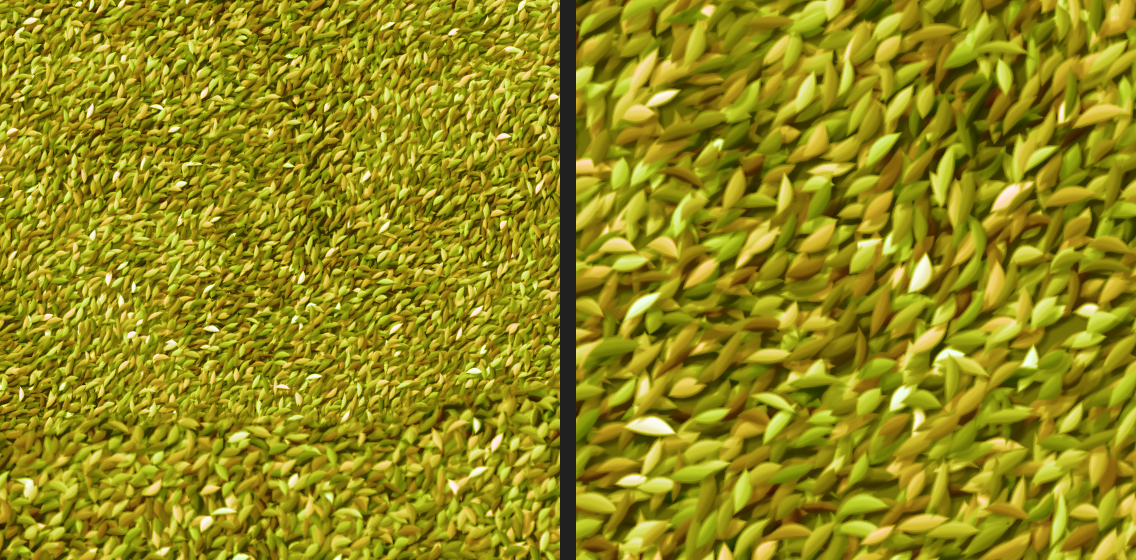
Left, the full canvas; right, a detail of the centre.
Write a Shadertoy shader that draws this texture.

```glsl
// Sunlit short grass: crisp leaning blades behind a softer, out-of-focus bank.

const int LAYERS = 6;
const float FAR_CELL = 0.023;
const float NEAR_CELL = 0.031;

vec4 hash4(vec2 p) {
    vec4 h = vec4(dot(p, vec2(127.1, 311.7)), dot(p, vec2(269.5, 183.3)),
                  dot(p, vec2(419.2, 371.9)), dot(p, vec2(83.7, 157.3)));
    return fract(sin(h) * 43758.5453);
}

float noise(vec2 p) {
    vec2 i = floor(p), f = fract(p);
    f = f * f * (3.0 - 2.0 * f);
    vec2 right = vec2(1.0, 0.0), up = vec2(0.0, 1.0);
    return mix(mix(hash4(i).x, hash4(i + right).x, f.x),
               mix(hash4(i + up).x, hash4(i + right + up).x, f.x), f.y);
}

// Blade coordinates: x runs -1 to 1 along the blade, y is distance across it.
vec2 bladeSpace(vec2 p, float angle, float halfLength, float bend) {
    vec2 dir = vec2(cos(angle), sin(angle));
    float along = dot(p, dir) / halfLength;
    float across = dot(p, vec2(-dir.y, dir.x));
    return vec2(along, across - bend * (along * along - 0.4));
}

float bladeMask(vec2 b, float halfWidth, float soft) {
    float edge = abs(b.y) - halfWidth * (1.0 - b.x * b.x);
    return 1.0 - smoothstep(-soft, soft, edge);
}

// Stacks jittered blades; returns brightness (x) and warm/green tint (y).
vec2 grass(vec2 p, float cell, float soft, float slimness, float spread, float seed) {
    vec2 surface = vec2(0.2, -0.3);
    float lean = 0.85 + 0.8 * (noise(p * 9.0 + seed) - 0.5);
    vec2 shadowShift = cell * vec2(0.13, -0.14);
    for (int layer = 0; layer < LAYERS; layer++) {
        float depth = float(layer) / float(LAYERS - 1);
        vec2 offset = hash4(vec2(float(layer) + seed, 3.7)).xy * 7.0;
        vec2 g = p / cell + offset;
        for (int y = -1; y <= 1; y++)
        for (int x = -1; x <= 1; x++) {
            vec2 id = floor(g) + vec2(x, y);
            vec4 place = hash4(id + 17.3 * float(layer) + seed);
            vec4 look = hash4(id + 31.9 * float(layer) + seed + 5.1);
            vec2 q = (g - id - place.xy) * cell;

            float angle = lean + spread * (place.z + place.w - 1.0);
            float halfLength = cell * mix(0.42, 0.72, look.x);
            float halfWidth = cell * slimness * mix(0.75, 1.25, look.y);
            float bend = cell * 0.3 * (place.w - 0.5);

            // Cast shadow, then the blade with one side lit
            vec2 s = bladeSpace(q - shadowShift, angle, halfLength, bend);
            surface.x *= 1.0 - 0.42 * bladeMask(s, halfWidth, soft * 1.3);

            vec2 b = bladeSpace(q, angle, halfLength, bend);
            float side = clamp(b.y / halfWidth, -1.0, 1.0);
            float glint = 0.25 * step(0.94, look.z);
            float tone = 0.16 + 0.78 * look.z + 0.24 * side + 0.08 * b.x
                       + 0.16 * (depth - 0.6) + glint;
            surface = mix(surface, vec2(tone, 2.0 * look.w - 1.0),
                          bladeMask(b, halfWidth, soft));
        }
    }
    return surface;
}

vec3 grassColor(float tone, float tint) {
    vec3 shade = vec3(0.25, 0.20, 0.00);
    vec3 moss  = vec3(0.47, 0.43, 0.03);
    vec3 olive = vec3(0.62, 0.58, 0.07);
    vec3 lime  = vec3(0.79, 0.77, 0.16);
    vec3 straw = vec3(0.89, 0.86, 0.40);
    vec3 pale  = vec3(0.93, 0.90, 0.66);
    vec3 white = vec3(0.99, 0.98, 0.93);
    vec3 c = mix(shade * 0.6, shade, smoothstep(-0.1, 0.06, tone));
    c = mix(c, moss, smoothstep(0.04, 0.22, tone));
    c = mix(c, olive, smoothstep(0.22, 0.46, tone));
    c = mix(c, lime, smoothstep(0.46, 0.72, tone));
    c = mix(c, straw, smoothstep(0.72, 0.91, tone));
    c = mix(c, pale, smoothstep(0.91, 1.05, tone));
    c = mix(c, white, smoothstep(1.05, 1.3, tone));
    // Warm blades lean to amber, cool ones to green
    return c + tint * vec3(0.06, -0.045, 0.015);
}

void mainImage(out vec4 fragColor, in vec2 fragCoord) {
    vec2 p = fragCoord / iResolution.y;
    float pixel = 1.0 / iResolution.y;

    // Uneven lip of the blurred foreground bank
    float lip = 0.245 + 0.075 * smoothstep(0.5, 1.0, p.x)
              + 0.035 * (noise(vec2(p.x * 11.0, 2.0)) - 0.5);
    float below = lip - p.y;
    float bank = smoothstep(-0.018, 0.018, below);

    vec2 surface = vec2(0.0);
    if (bank < 1.0)
        surface += (1.0 - bank) * grass(p, FAR_CELL, max(0.0016, pixel), 0.19, 1.1, 0.0);
    if (bank > 0.0)
        surface += bank * grass(p, NEAR_CELL, max(0.0036, pixel), 0.23, 1.5, 40.0);

    // Broad patches and the dim strip under the lip
    float patches = noise(p * 7.0) + 0.6 * noise(p * 17.0 + 4.0) - 0.8;
    float strip = bank * (1.0 - smoothstep(0.0, 0.09, below));
    float tone = surface.x + 0.13 * patches - 0.03 * bank - 0.09 * strip;

    fragColor = vec4(clamp(grassColor(tone, surface.y), 0.0, 1.0), 1.0);
}
```
